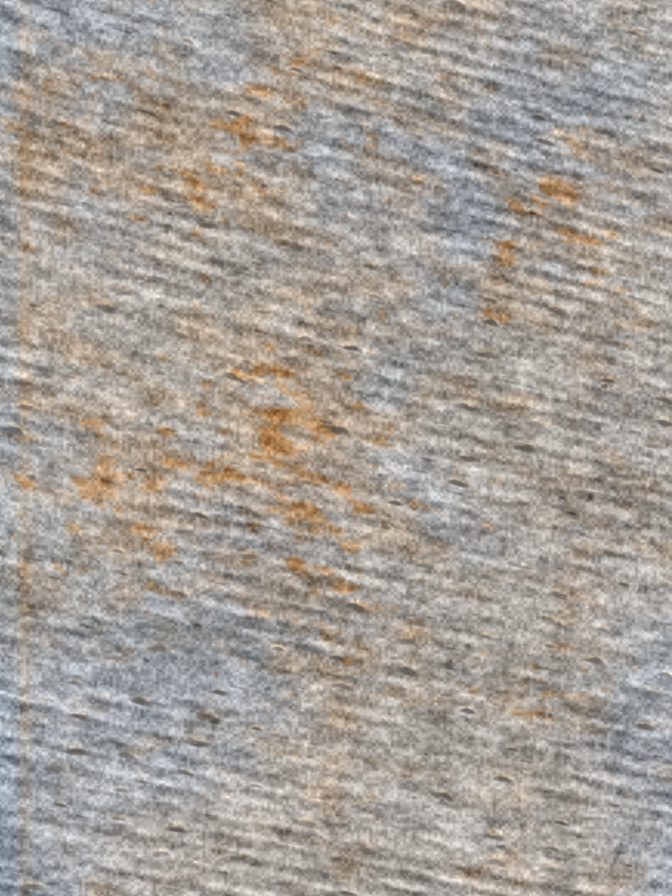
Write a WebGL 1 fragment shader that draws this texture.

```glsl
precision highp float;
// Weathered grey stone with slanting tool ridges, rust stains and small dark chips.
uniform vec2 u_resolution;

const vec3 STONE = vec3(0.645, 0.645, 0.645);
const vec3 COOL_TINT = vec3(-0.022, 0.0, 0.025);
const vec3 WARM_TINT = vec3(0.022, 0.004, -0.018);
const vec3 TAN_TINT = vec3(0.025, -0.030, -0.085);
const vec3 RUST_TINT = vec3(0.02, -0.09, -0.20);
const vec3 CHIP_COLOR = vec3(0.32, 0.29, 0.27);
const float RIDGE_COUNT = 47.0;     // ridges per canvas height
const float RIDGE_DEPTH = 0.065;
const float STREAK_DEPTH = 0.22;
const float GRAIN_DEPTH = 0.20;
const float SHADE_DEPTH = 0.10;
const vec2 CHIP_GRID = vec2(14.0, 30.0);
const float CHIP_SHARE = 0.28;

float hash(vec2 p) {
  p = fract(p * vec2(0.1031, 0.1137));
  p += dot(p, p.yx + 33.33);
  return fract((p.x + p.y) * p.x * 97.31);
}

float noise(vec2 p) {
  vec2 i = floor(p);
  vec2 f = fract(p);
  f = f * f * (3.0 - 2.0 * f);
  return mix(mix(hash(i), hash(i + vec2(1.0, 0.0)), f.x),
             mix(hash(i + vec2(0.0, 1.0)), hash(i + 1.0), f.x), f.y);
}

float fbm(vec2 p) {
  float sum = 0.0;
  float weight = 0.5;
  for (int i = 0; i < 4; i++) {
    sum += weight * noise(p);
    p = mat2(1.6, 1.2, -1.2, 1.6) * p + 17.3;
    weight *= 0.5;
  }
  return sum / 0.9375;
}

// Soft round patch that fades away from its centre.
float patchAt(vec2 p, vec2 centre, vec2 radius) {
  vec2 d = (p - centre) / radius;
  return exp(-dot(d, d));
}

// Asymmetric ridges with wandering phase and uneven depth.
float ridges(vec2 q) {
  float phase = 6.2832 * RIDGE_COUNT * q.y;
  phase += 3.5 * noise(q * vec2(5.0, 9.0)) + 1.3 * noise(q * vec2(22.0, 40.0));
  phase += 0.8 * sin(q.x * 9.0 + q.y * 14.0);
  float depth = mix(0.25, 1.5, noise(q * vec2(4.0, 10.0) + 31.0));
  return depth * sin(phase + 0.5 * sin(phase));
}

// One jittered chip per cell: x is its shadow, y its lit upper lip.
vec2 chips(vec2 q) {
  vec2 g = q * CHIP_GRID + 50.0;
  vec2 cell = floor(g);
  vec2 centre = 0.35 + 0.3 * vec2(hash(cell + 3.1), hash(cell + 8.7));
  float size = mix(0.45, 1.0, hash(cell + 15.3));
  float present = step(hash(cell + 23.9), CHIP_SHARE);
  vec2 d = (fract(g) - centre) / (size * vec2(0.26, 0.17));
  d.y += 0.6 * d.x * d.x - 0.3 + 0.8 * (noise(q * vec2(90.0, 120.0)) - 0.5);
  float shadow = 1.0 - smoothstep(0.3, 1.15, length(d));
  float lip = 1.0 - smoothstep(0.3, 1.2, length(d - vec2(0.0, 1.3)));
  return present * vec2(shadow * mix(0.4, 1.0, hash(cell + 41.7)), lip);
}

void main() {
  vec2 p = gl_FragCoord.xy / u_resolution.y;

  // Ridge frame: x runs along the ridges, y across them.
  float slope = 0.20 + 0.11 * p.y;
  vec2 q = vec2(p.x - 0.25 * p.y, p.y + slope * p.x) + 2.0;

  // Relief, streaks and grain.
  float streak = noise(q * vec2(34.0, 115.0)) - 0.5;
  float grain = noise(p * 290.0) - 0.5;
  float coarse = noise(q * vec2(110.0, 170.0) + 9.0) - 0.5;
  float light = RIDGE_DEPTH * ridges(q) + STREAK_DEPTH * streak;
  light += GRAIN_DEPTH * (grain + 0.8 * coarse);
  light += SHADE_DEPTH * (fbm(q * vec2(5.0, 9.0)) - 0.5);
  vec3 color = STONE + light;

  // Broad cool and warm drifts.
  float drift = fbm(p * 5.0 + 4.0);
  color += mix(COOL_TINT, WARM_TINT, smoothstep(0.3, 0.65, drift));

  // Rust gathers in a few broad areas and breaks up into fine spots.
  float area = patchAt(p, vec2(0.33, 0.46), vec2(0.13, 0.22));
  area = max(area, patchAt(p, vec2(0.14, 0.46), vec2(0.12, 0.13)));
  area = max(area, patchAt(p, vec2(0.62, 0.75), vec2(0.12, 0.11)));
  area = max(area, 0.75 * patchAt(p, vec2(0.26, 0.86), vec2(0.28, 0.12)));
  area = max(area, 0.6 * patchAt(p, vec2(0.62, 0.24), vec2(0.10, 0.06)));
  float stain = 0.42 * area + fbm(q * vec2(18.0, 30.0) + 12.0);
  color += TAN_TINT * smoothstep(0.5, 0.95, stain);
  float spots = 0.32 * area + fbm(q * vec2(34.0, 60.0) + 27.0);
  color += RUST_TINT * smoothstep(0.74, 1.02, spots);

  // Chips, dark pits and bright flecks.
  vec2 chip = chips(q);
  color += chip.y * vec3(0.07, 0.045, 0.01);
  color = mix(color, CHIP_COLOR, 0.8 * chip.x);
  float pits = smoothstep(0.80, 0.97, noise(q * vec2(62.0, 130.0) + 71.0));
  color -= 0.13 * pits;
  float flecks = smoothstep(0.86, 0.98, noise(q * vec2(120.0, 170.0) + 57.0));
  color += 0.10 * flecks;

  // Faint pale and tan bands along the left edge.
  color += COOL_TINT * (1.0 - smoothstep(0.008, 0.022, p.x));
  color += 0.6 * TAN_TINT * (1.0 - smoothstep(0.0, 0.012, abs(p.x - 0.028)));

  gl_FragColor = vec4(clamp(color, 0.0, 1.0), 1.0);
}
```
